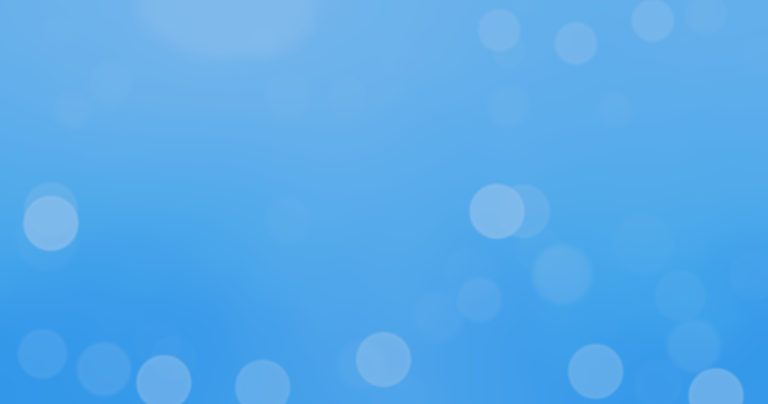
Reproduce this background procedurally as a Shadertoy shader.

```glsl
// Soft blue bokeh: pale translucent light discs over a cloudy azure gradient.

vec2 hash22(vec2 p) {
    vec3 q = fract(p.xyx * vec3(0.1031, 0.1030, 0.0973));
    q += dot(q, q.yzx + 33.33);
    return fract((q.xx + q.yz) * q.zy);
}

float valueNoise(vec2 p) {
    vec2 cell = floor(p), f = fract(p);
    f = f * f * (3.0 - 2.0 * f);
    float low = mix(hash22(cell).x, hash22(cell + vec2(1, 0)).x, f.x);
    float high = mix(hash22(cell + vec2(0, 1)).x, hash22(cell + vec2(1, 1)).x, f.x);
    return mix(low, high, f.y);
}

float clouds(vec2 p) {
    float sum = 0.0, amplitude = 0.55;
    for (int i = 0; i < 4; i++) {
        sum += amplitude * valueNoise(p);
        p = mat2(1.6, 1.2, -1.2, 1.6) * p + 7.3;
        amplitude *= 0.45;
    }
    return sum;
}

// Filled disc with a slightly brighter rim
float lightDisc(vec2 p, float radius, float blur) {
    float d = length(p) - radius;
    float fill = 1.0 - smoothstep(-blur, blur, d);
    float rim = smoothstep(-0.25 * radius, 0.0, d);
    return fill * (0.92 + 0.12 * rim);
}

vec3 backdrop(vec2 p, float u) {
    float mist = clouds(p * 2.6 + 3.0) - 0.48;
    float middle = exp(-pow((u - 0.49) / 0.2, 2.0));
    float lower = 0.06 + 0.46 * middle;
    float light = mix(lower, 0.92, smoothstep(0.05, 0.9, p.y)) + 0.28 * mist;

    vec3 deep = mix(vec3(0.19, 0.59, 0.915), vec3(0.20, 0.635, 0.915),
                    smoothstep(0.1, 0.5, p.y + 0.5 * mist));
    return mix(deep, vec3(0.405, 0.69, 0.922), clamp(light, 0.0, 1.1));
}

void mainImage(out vec4 fragColor, in vec2 fragCoord) {
    vec2 p = fragCoord / iResolution.y;
    float aspect = iResolution.x / iResolution.y;
    float u = p.x / aspect;
    vec3 pale = vec3(0.525, 0.735, 0.92);
    vec3 color = backdrop(p, u);

    // Bright patch at the top edge with a wide halo
    vec2 q = p - vec2(0.33 * aspect, 1.03);
    float halo = exp(-dot(q * vec2(1.7, 3.4), q * vec2(1.7, 3.4)));
    float wobble = 0.25 * (clouds(p * 7.0) - 0.5);
    float patchDist = length((q + vec2(0.05, 0.0)) / vec2(0.24, 0.19)) + wobble;
    color = mix(color, pale, 0.45 * halo);
    color = mix(color, pale, 0.65 * (1.0 - smoothstep(0.75, 1.1, patchDist)));

    // Faint discs: small ones near the top, larger ones in the lower half
    for (int i = 0; i < 38; i++) {
        float id = float(i);
        vec2 h = hash22(vec2(id, 4.7)), k = hash22(vec2(id, 19.1));
        bool upper = i % 2 == 0;
        float y = upper ? 1.02 - 0.34 * h.y : 0.48 * h.y;
        float x = fract(id * 0.618 + 0.15 * h.x) * aspect;
        float radius = (upper ? 0.05 : 0.066) * (0.8 + 0.35 * k.x);
        float opacity = 0.05 + 0.24 * k.y * k.y;
        float blur = mix(0.005, 0.016, h.x);
        color = mix(color, pale, opacity * lightDisc(p - vec2(x, y), radius, blur));
    }

    // Clear discs along the bottom, every fourth one raised and doubled
    for (int i = 0; i < 7; i++) {
        vec2 h = hash22(vec2(float(i), 52.3));
        bool raised = i % 4 == 0;
        vec2 center = vec2((float(i) + 0.35 + 0.2 * h.x) / 7.0 * aspect,
                           raised ? 0.38 + 0.12 * h.y : 0.12 * h.y);
        float opacity = raised ? 0.85 : 0.45 + 0.25 * h.x;
        if (raised) {
            vec2 shift = i == 0 ? vec2(0.0, 0.035) : vec2(0.065, 0.0);
            color = mix(color, pale, 0.35 * lightDisc(p - center - shift, 0.066, 0.006));
        }
        color = mix(color, pale, opacity * lightDisc(p - center, 0.068, 0.005));
    }

    // A few clearer discs in the upper right
    for (int i = 0; i < 3; i++) {
        vec2 h = hash22(vec2(float(i), 81.9));
        vec2 center = vec2((0.65 + 0.1 * float(i)) * aspect, 0.87 + 0.13 * h.y);
        color = mix(color, pale, 0.55 * lightDisc(p - center, 0.052, 0.007));
    }

    fragColor = vec4(color, 1.0);
}
```
